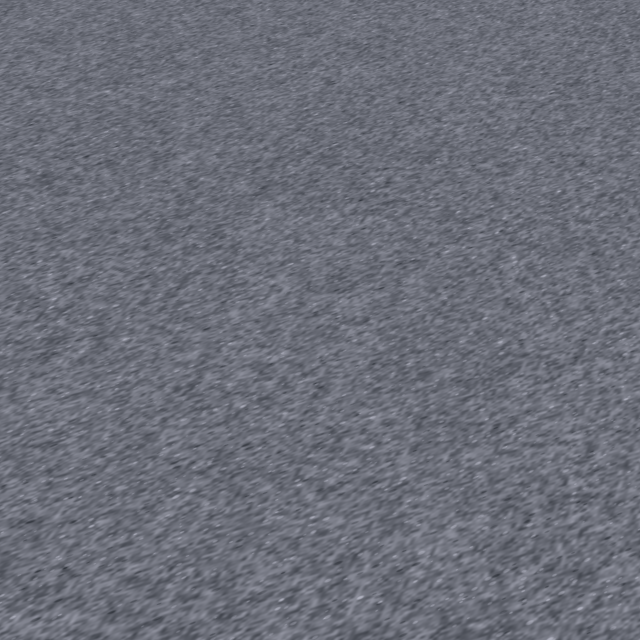
This texture is drawn by a Shadertoy shader. Its source:

```glsl
// Worn blue-grey asphalt seen at a slant, coarse near the bottom and fine far off.
// Screen points are projected onto a sheared ground plane, where layered value
// noise makes the grain and scattered ellipses make pale chips and dark pits.

const vec3 BASE_GREY = vec3(0.423, 0.434, 0.475);
const vec3 TONE_TINT = vec3(1.0, 0.98, 1.03);
const float HORIZON = 2.2;       // height of the vanishing line, in canvases
const float GRAIN_SHEAR = 0.18;  // makes the grain climb to the right
const float FOOTPRINT = 0.0005;  // half spacing of the smoothing samples

float hash(vec2 p) {
    vec3 q = fract(p.xyx * 0.1031);
    q += dot(q, q.yzx + 33.33);
    return fract((q.x + q.y) * q.z);
}

float valueNoise(vec2 p) {
    vec2 cell = floor(p);
    vec2 f = fract(p);
    f = f * f * (3.0 - 2.0 * f);
    float low = mix(hash(cell), hash(cell + vec2(1.0, 0.0)), f.x);
    float high = mix(hash(cell + vec2(0.0, 1.0)), hash(cell + 1.0), f.x);
    return mix(low, high, f.y);
}

// Noise centred on zero
float signedNoise(vec2 p, float seed) {
    return valueNoise(p + seed) - 0.5;
}

// Perspective ground coordinates of a screen point
vec2 project(vec2 uv) {
    float depth = 1.0 / (HORIZON - uv.y);
    float across = (uv.x - 0.5) * depth;
    return vec2(across, depth - GRAIN_SHEAR * across);
}

// One soft ellipse in a random share of the cells
float flecks(vec2 p, float share, float seed) {
    vec2 cell = floor(p) + seed;
    float present = step(hash(cell + 7.3), share);
    float size = mix(0.14, 0.34, hash(cell + 19.7));
    vec2 jitter = vec2(hash(cell + 31.1), hash(cell + 53.9)) - 0.5;
    vec2 offset = fract(p) - 0.5 - jitter * (1.0 - 2.0 * size);
    return present * (1.0 - smoothstep(0.4, 1.0, length(offset) / size));
}

// Brightness offset of the road surface
float surfaceTone(vec2 uv) {
    vec2 ground = project(uv);
    vec2 grain = ground * vec2(150.0, 660.0);
    vec2 leaning = grain + vec2(-0.3 * grain.y, 0.2 * grain.x);

    float tone = 0.125 * signedNoise(grain, 3.7);
    tone += 0.165 * signedNoise(leaning * vec2(1.7, 1.75), 41.3);
    tone += 0.04 * signedNoise(leaning * 0.43, 87.1);
    tone += 0.018 * signedNoise(grain * 0.1, 12.9);

    // Pale chips, and pits that share the grain direction
    tone += 0.13 * flecks(grain * vec2(0.55, 0.6), 0.12, 23.0);
    tone += 0.1 * flecks(leaning * 0.8, 0.06, 71.0);
    tone -= 0.1 * flecks(grain * vec2(0.45, 0.7) + 0.5, 0.13, 113.0);

    return tone * mix(1.16, 0.86, uv.y);
}

// Broad uneven patches of wear
float wear(vec2 uv) {
    vec2 patches = project(uv) * vec2(14.0, 40.0);
    return 0.012 * signedNoise(patches, 5.0) + 0.008 * signedNoise(patches * 2.7, 29.0);
}

void mainImage(out vec4 fragColor, in vec2 fragCoord) {
    vec2 uv = fragCoord / iResolution.xy;

    // Average four nearby samples to soften the grain
    float tone = 0.0;
    for (int i = 0; i < 4; i++) {
        vec2 corner = vec2(float(i % 2), float(i / 2)) * 2.0 - 1.0;
        tone += 0.25 * surfaceTone(uv + corner * FOOTPRINT);
    }
    tone += wear(uv);

    fragColor = vec4(clamp(BASE_GREY + tone * TONE_TINT, 0.0, 1.0), 1.0);
}
```
